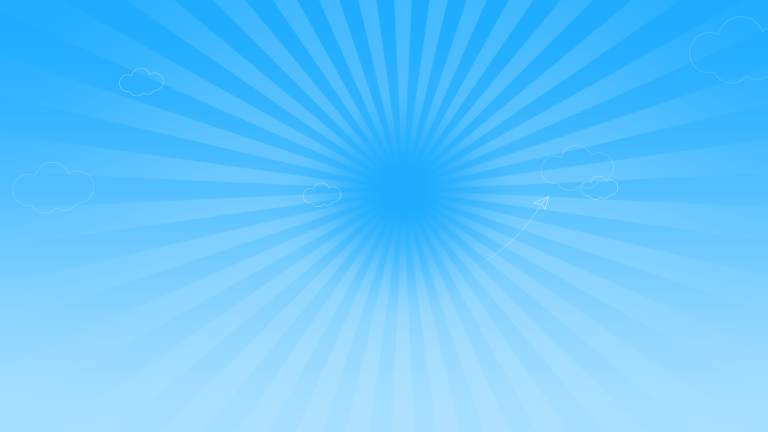
Give the GLSL for this background, as a Shadertoy shader.

```glsl
// Blue sky with a radial sunburst, outlined clouds and a paper plane.

const float TAU = 6.2831853;
const vec3 DEEP_BLUE = vec3(0.12, 0.675, 1.0);
const vec3 PALE_BLUE = vec3(0.66, 0.875, 1.0);

// Signed distance to a circle
float circle(vec2 p, vec2 center, float radius) {
    return length(p - center) - radius;
}

// Distance to a line segment
float segment(vec2 p, vec2 a, vec2 b) {
    vec2 ab = b - a;
    return length(p - a - ab * clamp(dot(p - a, ab) / dot(ab, ab), 0.0, 1.0));
}

// Signed distance to a puffy cloud of half-width 1
float cloud(vec2 p) {
    float d = circle(p, vec2(-0.61, -0.05), 0.38);
    d = min(d, circle(p, vec2(-0.02, 0.20), 0.43));
    d = min(d, circle(p, vec2(0.60, 0.02), 0.40));
    d = min(d, circle(p, vec2(-0.20, -0.25), 0.37));
    return min(d, circle(p, vec2(0.28, -0.20), 0.35));
}

// Coverage of a thin stroke around distance zero
float stroke(float d, float width, float pixel) {
    float edge = max(pixel, width);
    return (1.0 - smoothstep(0.0, edge, abs(d))) * min(1.0, width / pixel);
}

// Evenly spaced wedges, with one pointing straight up
float rays(vec2 d, float count, float softness) {
    float turn = atan(d.x, d.y) * count / TAU;
    float edge = (abs(fract(turn) - 0.5) - 0.25) * TAU / count * length(d);
    return smoothstep(-softness, softness, edge);
}

// Distance to a quadratic curve, traced by short segments
float curve(vec2 p, vec2 a, vec2 b, vec2 c) {
    float d = 1e3;
    vec2 previous = a;
    for (int i = 1; i <= 10; i++) {
        float t = float(i) / 10.0;
        vec2 next = mix(mix(a, b, t), mix(b, c, t), t);
        d = min(d, segment(p, previous, next));
        previous = next;
    }
    return d;
}

// Distance to the folded paper plane outline
float paperPlane(vec2 p, vec2 tip, vec2 leftWing, vec2 rightWing) {
    vec2 fold = mix(mix(leftWing, rightWing, 0.5), tip, 0.15);
    float d = min(segment(p, tip, leftWing), segment(p, tip, rightWing));
    d = min(d, segment(p, tip, fold));
    return min(d, min(segment(p, leftWing, fold), segment(p, fold, rightWing)));
}

void mainImage(out vec4 fragColor, in vec2 fragCoord) {
    float pixel = 1.0 / iResolution.y;
    vec2 p = (fragCoord - 0.5 * iResolution.xy) * pixel;

    // Vertical sky gradient and the deep core of the burst
    vec3 color = mix(PALE_BLUE, DEEP_BLUE, smoothstep(-0.56, 0.52, p.y));
    vec2 fromBurst = p - vec2(0.044, 0.060);
    float r = length(fromBurst);
    color = mix(color, DEEP_BLUE, 1.0 - smoothstep(0.02, 0.31, r));

    // Pale rays that fade at the core, far away and toward the ground
    float fade = smoothstep(0.04, 0.25, r) * (1.0 - 0.9 * smoothstep(0.35, 0.95, r));
    float rayStrength = mix(0.11, 0.17, smoothstep(-0.4, 0.3, p.y));
    color = mix(color, vec3(1.0), rayStrength * fade * rays(fromBurst, 34.0, pixel));

    // Clouds: center and half-width
    vec3 clouds[6] = vec3[6](
        vec3(-0.562, 0.310, 0.051), vec3(-0.766, 0.065, 0.094),
        vec3(-0.144, 0.049, 0.044), vec3(0.447, 0.111, 0.084),
        vec3(0.498, 0.065, 0.043), vec3(0.829, 0.384, 0.123));
    float lines = 0.0;
    for (int i = 0; i < 6; i++) {
        float size = clouds[i].z;
        float d = cloud((p - clouds[i].xy) / size) * size;
        float strength = mix(0.25, 0.15, smoothstep(0.05, 0.09, size));
        lines = max(lines, strength * stroke(d, 0.0023, pixel));
    }

    // Paper plane with a trail that fades in behind it
    float trail = curve(p, vec2(0.188, -0.130), vec2(0.303, -0.074), vec2(0.361, 0.023));
    float trailFade = 0.25 * smoothstep(0.16, 0.30, p.x);
    lines = max(lines, trailFade * stroke(trail, 0.0023, pixel));
    float plane = paperPlane(p, vec2(0.382, 0.046), vec2(0.347, 0.030), vec2(0.373, 0.016));
    lines = max(lines, 0.4 * stroke(plane, 0.0023, pixel));

    fragColor = vec4(mix(color, vec3(1.0), lines), 1.0);
}
```
